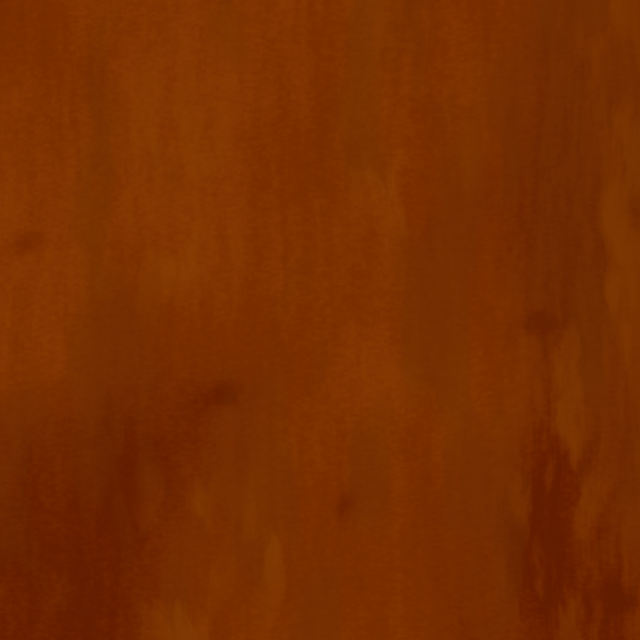
Write a WebGL 2 fragment shader that draws this texture.

```glsl
#version 300 es
precision highp float;

uniform vec2 u_resolution;
out vec4 fragColor;

float hash(vec2 p) {
  vec3 q = fract(p.xyx * vec3(0.1031, 0.1030, 0.0973));
  q += dot(q, q.yzx + 33.33);
  return fract((q.x + q.y) * q.z);
}

float noise(vec2 p) {
  vec2 cell = floor(p);
  vec2 f = fract(p);
  f = f * f * (3.0 - 2.0 * f);
  float low = mix(hash(cell), hash(cell + vec2(1.0, 0.0)), f.x);
  float high = mix(hash(cell + vec2(0.0, 1.0)), hash(cell + vec2(1.0)), f.x);
  return mix(low, high, f.y);
}

float fbm(vec2 p) {
  float sum = 0.0;
  float weight = 0.5;
  for (int i = 0; i < 5; i++) {
    sum += weight * noise(p);
    p = mat2(1.6, 0.3, -0.3, 1.6) * p * 1.25 + 17.3;
    weight *= 0.5;
  }
  return sum / 0.97;
}

// Soft elliptical falloff, 1 at the centre
float blob(vec2 p, vec2 center, vec2 radius) {
  vec2 d = (p - center) / radius;
  return exp(-dot(d, d));
}

// Scattered dark stains, one possible stain per cell
float stains(vec2 p, float cells) {
  float sum = 0.0;
  vec2 home = floor(p * cells);
  for (int y = -1; y <= 1; y++) {
    for (int x = -1; x <= 1; x++) {
      vec2 cell = home + vec2(x, y);
      vec2 jitter = vec2(hash(cell + 3.7), hash(cell + 41.2));
      vec2 radius = mix(vec2(0.10, 0.08), vec2(0.20, 0.15), jitter.yx);
      float present = step(0.70, hash(cell + 87.1));
      sum += present * blob(p * cells, cell + jitter, radius);
    }
  }
  return sum;
}

// Ragged upright flakes of worn pigment, gathered in columns
float flakes(vec2 p, vec2 warp) {
  vec2 q = p + warp * vec2(0.025, 0.05);
  float shape = fbm(q * vec2(26.0, 9.0) + 5.0);
  float columns = blob(q, vec2(0.28, 0.68), vec2(0.07, 0.20))
    + blob(q, vec2(0.63, 0.74), vec2(0.09, 0.12))
    + blob(q, vec2(0.28, 0.10), vec2(0.06, 0.17))
    + blob(q, vec2(0.42, 0.15), vec2(0.05, 0.12)) * 0.7
    + blob(q, vec2(0.87, 0.20), vec2(0.06, 0.28))
    + blob(q, vec2(0.96, 0.70), vec2(0.06, 0.45)) * 0.6;
  return smoothstep(0.46, 0.72, shape) * min(columns, 1.0);
}

void main() {
  vec2 uv = gl_FragCoord.xy / u_resolution;
  vec2 warp = vec2(fbm(uv * 7.0 + 2.0), fbm(uv * 7.0 + 31.0)) - 0.5;
  vec2 p = uv + warp * 0.06;

  // Broad clouds and darker zones
  float tone = 0.62 + 0.65 * (fbm(p * vec2(4.0, 3.0) + 9.0) - 0.5);
  float lowerLeft = smoothstep(0.46, 0.30, p.y) * smoothstep(0.32, 0.16, p.x);
  float lowerRight = blob(p, vec2(0.86, 0.20), vec2(0.07, 0.30));
  float rightEdge = smoothstep(0.76, 0.86, p.x);
  tone -= 0.42 * lowerLeft + 0.38 * lowerRight + 0.20 * rightEdge;
  tone -= 0.12 * blob(p, vec2(0.50, 0.30), vec2(0.30, 0.22));
  tone += 0.12 * blob(p, vec2(0.45, 0.74), vec2(0.35, 0.25));

  // Vertical brush streaks
  float wide = noise(p * vec2(24.0, 2.5) + 11.0) - 0.5;
  float narrow = fbm(uv * vec2(85.0, 13.0) + warp * 2.0) - 0.5;
  tone += 0.17 * wide + (0.22 + 0.35 * rightEdge) * narrow;

  // Fine woven grain, slightly wider than tall
  float grain = noise(uv * vec2(120.0, 210.0) + warp * 6.0) - 0.5;
  float speckle = noise(uv * vec2(230.0, 290.0) + 50.0) - 0.5;
  tone += 0.14 * grain + 0.09 * speckle;
  tone -= 0.40 * stains(p + warp * 0.03, 5.0);

  // Rust ramp with olive shading and ochre flakes
  vec3 deepRust = vec3(0.385, 0.110, 0.000);
  vec3 rust = vec3(0.465, 0.170, 0.000);
  vec3 amber = vec3(0.530, 0.225, 0.006);
  float level = clamp(tone, 0.0, 1.0);
  vec3 color = mix(deepRust, rust, smoothstep(0.0, 0.55, level));
  color = mix(color, amber, smoothstep(0.45, 1.0, level));

  float olive = 0.50 * rightEdge * smoothstep(0.25, 0.60, uv.y)
    + 0.45 * smoothstep(0.50, 0.75, fbm(uv * vec2(14.0, 4.0) + 63.0));
  color = mix(color, vec3(0.425, 0.180, 0.008), min(olive, 0.65));
  color = mix(color, vec3(0.550, 0.265, 0.012), 0.65 * flakes(uv, warp));

  fragColor = vec4(color, 1.0);
}
```
